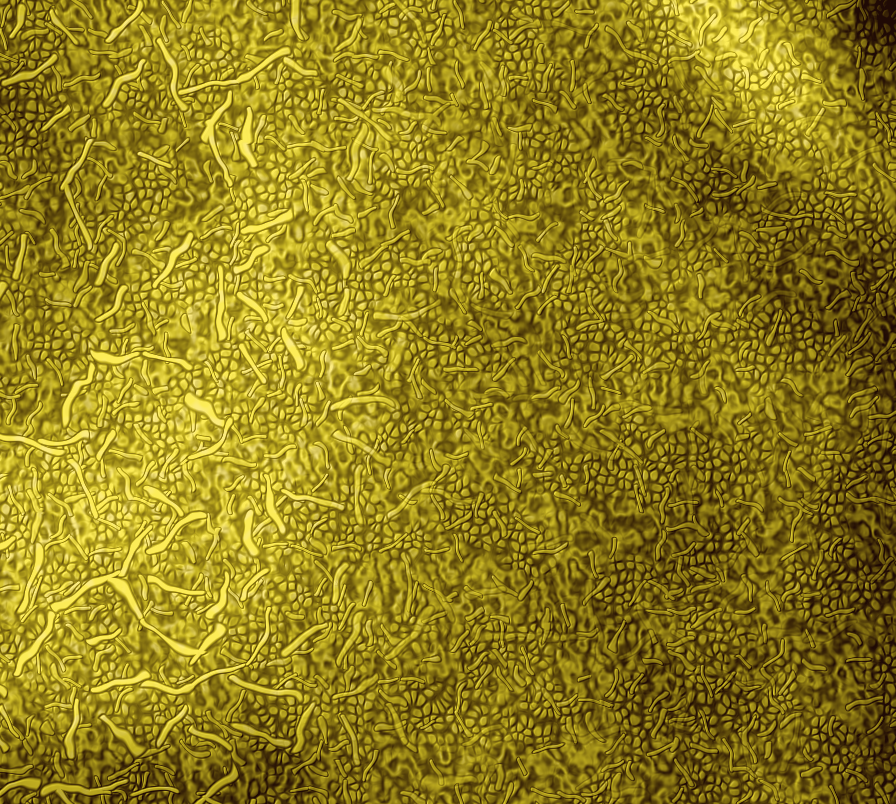
A Shadertoy shader for this texture:

```glsl
// Embossed gold foil: tiny round pebbles, wandering wrinkles and branching veins.
// A height field of Voronoi domes, noise contours and bent strokes is lit from
// the left, then its tone is mapped from brown through olive gold to pale yellow.

const vec2 LIGHT_DIR = vec2(-0.96, 0.28);
const float BUMP_STEP = 0.0014;

vec2 hash2(vec2 cell) {
    vec3 q = fract(cell.xyx * vec3(0.1031, 0.1030, 0.0973));
    q += dot(q, q.yzx + 33.33);
    return fract((q.xx + q.yz) * q.zy);
}

float cornerSlope(vec2 cell, vec2 corner, vec2 f) {
    float angle = 6.2832 * hash2(cell + corner).x;
    return dot(vec2(cos(angle), sin(angle)), f - corner);
}

// Gradient noise, about -0.7 to 0.7
float gradNoise(vec2 p) {
    vec2 cell = floor(p), f = p - cell;
    vec2 u = f * f * f * (f * (f * 6.0 - 15.0) + 10.0);
    vec2 e = vec2(0.0, 1.0);
    return mix(mix(cornerSlope(cell, e.xx, f), cornerSlope(cell, e.yx, f), u.x),
               mix(cornerSlope(cell, e.xy, f), cornerSlope(cell, e.yy, f), u.x), u.y);
}

vec2 warp(vec2 p, float frequency, float amount) {
    return p + amount * vec2(gradNoise(p * frequency + 17.0),
                             gradNoise(p * frequency + 71.0));
}

// Round domes parted by dark gaps of varied width
float pebbles(vec2 p) {
    vec2 cell = floor(p), f = p - cell;
    float nearest = 9.0, second = 9.0;
    for (int y = -1; y <= 1; y++)
    for (int x = -1; x <= 1; x++) {
        vec2 o = vec2(x, y);
        float d = length(o + 0.08 + 0.84 * hash2(cell + o) - f);
        second = min(second, max(nearest, d));
        nearest = min(nearest, d);
    }
    float gap = smoothstep(0.0, 0.42, second - nearest);
    return gap * (1.0 - 0.75 * smoothstep(0.3, 0.62, nearest));
}

// Meandering ridges along the contours of a noise field
float wrinkles(vec2 p) {
    vec2 lean = vec2(p.x + 0.25 * p.y, p.y);
    float field = gradNoise(lean * vec2(50.0, 31.0)) + 0.35 * gradNoise(p * 83.0 + 40.0);
    return 0.5 + 0.5 * sin(9.5 * field);
}

// Distance to randomly turned strokes, one per grid cell at most
float strokes(vec2 p, float density, float share, float seed) {
    vec2 g = p * density, cell = floor(g);
    float dist = 2.0;
    for (int y = -1; y <= 1; y++)
    for (int x = -1; x <= 1; x++) {
        vec2 id = cell + vec2(x, y);
        vec2 r = hash2(id + seed), jitter = hash2(id + seed + 53.0);
        float angle = 3.1416 * r.y;
        vec2 axis = vec2(cos(angle), sin(angle));
        vec2 d = g - id - 0.25 - 0.5 * jitter;
        float reach = 0.3 + 0.4 * jitter.x;
        d -= axis * clamp(dot(d, axis), -reach, reach);
        if (r.x < share) dist = min(dist, length(d));
    }
    return dist / density;
}

// Lays a round tube with a groove at each side over the ground
float layTube(float ground, float dist, float radius, float strength) {
    float cover = strength * (1.0 - smoothstep(radius, radius * 1.7, dist));
    float tube = 1.1 * (1.0 - smoothstep(radius * 0.4, radius * 1.25, dist));
    return mix(ground, tube, cover);
}

float veinDistance(vec2 p) {
    vec2 bent = warp(warp(p, 16.0, 0.022), 45.0, 0.006);
    return strokes(bent, 17.0, 0.66, 5.0);
}

float foilHeight(vec2 p) {
    float domes = pebbles(warp(p, 40.0, 0.007) * vec2(90.0, 80.0));
    float wrinkleShare = smoothstep(-0.22, 0.2, gradNoise(p * 13.0 + 6.0));
    float h = mix(domes, wrinkles(p), 0.15 + 0.7 * wrinkleShare);
    h += 0.3 * gradNoise(p * vec2(120.0, 95.0));
    float squiggle = strokes(warp(p, 40.0, 0.01), 36.0, 0.5, 91.0);
    h = layTube(h, squiggle, 0.0027, 0.75);
    float veinStrength = mix(0.95, 0.3, smoothstep(0.3, 0.7, p.x));
    return layTube(h, veinDistance(p), 0.0042, veinStrength);
}

// Soft elliptical patch of light
float patchAt(vec2 p, vec2 center, vec2 radius, float angle) {
    vec2 d = p - center;
    float c = cos(angle), s = sin(angle);
    d = vec2(c * d.x + s * d.y, c * d.y - s * d.x) / radius;
    return exp(-dot(d, d));
}

float illumination(vec2 p) {
    float light = 0.55 + 0.09 * gradNoise(p * 4.5) + 0.09 * gradNoise(p * 11.0 + 30.0);
    light += 0.20 * patchAt(p, vec2(0.17, 0.37), vec2(0.32, 0.24), 0.5);
    light += 0.13 * patchAt(p, vec2(0.33, 0.80), vec2(0.19, 0.30), 0.0);
    light += 0.25 * patchAt(p, vec2(0.92, 0.94), vec2(0.19, 0.06), -0.75);
    light -= 0.36 * patchAt(p, vec2(1.12, 1.01), vec2(0.10, 0.09), 0.0);
    light -= 0.12 * patchAt(p, vec2(0.99, 0.68), vec2(0.24, 0.08), -0.8);
    light -= 0.15 * patchAt(p, vec2(0.98, 0.14), vec2(0.40, 0.34), 0.0);
    light -= 0.22 * patchAt(p, vec2(0.12, 0.00), vec2(0.32, 0.11), 0.0);
    light -= 0.12 * patchAt(p, vec2(0.01, 0.82), vec2(0.15, 0.17), 0.0);
    return light - 0.13 * smoothstep(0.98, 1.12, p.x);
}

vec3 goldRamp(float tone, float paleness) {
    float blue = 0.015 + 0.2 * tone * tone + 0.13 * smoothstep(0.75, 1.0, tone);
    blue += 0.16 * paleness * smoothstep(0.6, 0.85, tone);
    return vec3(tone, max(1.02 * tone - 0.085, 0.0), blue);
}

void mainImage(out vec4 fragColor, in vec2 fragCoord) {
    vec2 p = fragCoord / iResolution.y;

    // Relief from slopes and dark grooves
    float h = foilHeight(p);
    vec2 slope = vec2(foilHeight(p + vec2(BUMP_STEP, 0.0)),
                      foilHeight(p + vec2(0.0, BUMP_STEP))) - h;
    float relief = -0.62 * dot(slope, LIGHT_DIR) + 0.36 * (h - 0.47);

    // Broad light, with brighter veins on the lit side
    float light = illumination(p);
    float vein = 1.0 - smoothstep(0.002, 0.006, veinDistance(p));
    float tone = light + relief * mix(0.55, 1.0, smoothstep(0.1, 0.4, light));
    tone += 0.10 * vein * (1.0 - smoothstep(0.25, 0.7, p.x));

    float paleness = smoothstep(0.0, 0.4, gradNoise(p * 60.0 + 9.0));
    fragColor = vec4(goldRamp(clamp(tone, 0.12, 0.99), paleness), 1.0);
}
```
